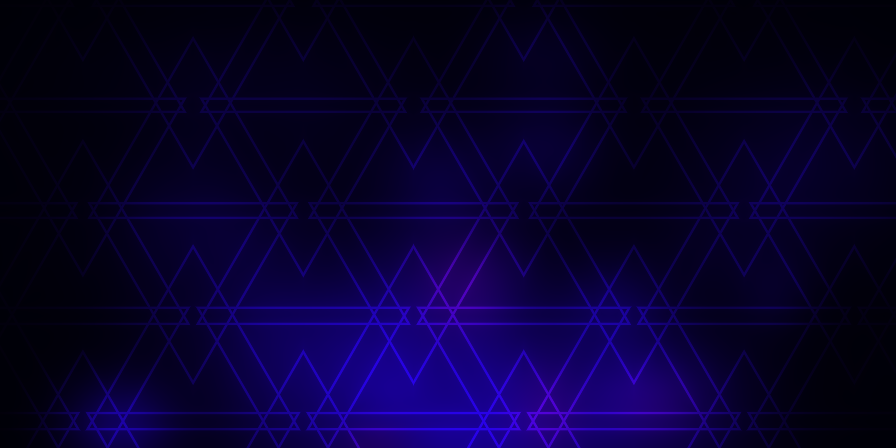
Reproduce this background procedurally as a WebGL 1 fragment shader.

```glsl
precision highp float;
// Dark blue backdrop with soft violet glows and a lattice of neon triangle outlines.
uniform vec2 u_resolution;

const vec2 CELL = vec2(0.492, 0.235);
const vec2 LATTICE_ORIGIN = vec2(0.923, 0.060);
const float LINE_HALF_WIDTH = 0.0027;

const vec3 NIGHT = vec3(0.0, 0.0, 0.025);
const vec3 BLUE = vec3(0.095, 0.0, 0.56);
const vec3 NEON = vec3(0.16, 0.01, 0.95);
const vec3 VIOLET = vec3(0.30, 0.0, 0.04);

float hash(vec2 p) {
  return fract(sin(dot(p, vec2(127.1, 311.7))) * 43758.5453);
}

float noise(vec2 p) {
  vec2 i = floor(p);
  vec2 f = fract(p);
  f = f * f * (3.0 - 2.0 * f);
  float low = mix(hash(i), hash(i + vec2(1.0, 0.0)), f.x);
  float high = mix(hash(i + vec2(0.0, 1.0)), hash(i + 1.0), f.x);
  return mix(low, high, f.y);
}

// Soft elliptical spot of light
float glow(vec2 p, vec2 center, vec2 radius) {
  vec2 d = (p - center) / radius;
  return exp(-dot(d, d));
}

// Distance to the outline of an equilateral triangle standing on y = 0
float triangleOutline(vec2 p, float height) {
  float side = 0.8660254 * abs(p.x) + 0.5 * (p.y - height);
  return abs(max(-p.y, side));
}

// Nearest outline among up and down triangles on staggered rows
float latticeDistance(vec2 p) {
  float nearest = 1.0;
  float baseRow = floor((p.y - LATTICE_ORIGIN.y) / CELL.y + 0.5);
  for (int i = -2; i <= 2; i++) {
    float row = baseRow + float(i);
    float rowY = LATTICE_ORIGIN.y + row * CELL.y;
    float shift = LATTICE_ORIGIN.x + 0.5 * CELL.x * mod(row, 2.0);
    float x = (fract((p.x - shift) / CELL.x + 0.5) - 0.5) * CELL.x;
    float y = p.y - rowY;
    // Triangles shrink a little toward the top
    float shrink = max(rowY - 0.29, 0.0);
    float height = 0.408 - 0.03 * shrink;
    float gap = 0.018 - 0.007 * shrink;
    nearest = min(nearest, triangleOutline(vec2(x, gap + y), height));
    nearest = min(nearest, triangleOutline(vec2(x, gap - y), height));
  }
  return nearest;
}

// Overall brightness of the backdrop
float lightField(vec2 p) {
  float light = 0.95 * glow(p, vec2(1.06, 0.05), vec2(0.40, 0.24));
  // Lower glows
  light += 0.38 * glow(p, vec2(0.70, 0.25), vec2(0.28, 0.20));
  light += 0.40 * glow(p, vec2(1.03, 0.35), vec2(0.15, 0.15));
  light += 0.55 * glow(p, vec2(0.27, 0.05), vec2(0.12, 0.10));
  light += 0.35 * glow(p, vec2(1.45, 0.10), vec2(0.18, 0.15));
  light += 0.32 * glow(p, vec2(1.37, 0.32), vec2(0.11, 0.11));
  light += 0.16 * glow(p, vec2(1.73, 0.37), vec2(0.09, 0.10));
  // Upper glows
  light += 0.25 * glow(p, vec2(0.46, 0.50), vec2(0.18, 0.15));
  light += 0.28 * glow(p, vec2(0.97, 0.60), vec2(0.14, 0.13));
  light += 0.22 * glow(p, vec2(1.22, 0.66), vec2(0.12, 0.11));
  light += 0.14 * glow(p, vec2(1.20, 0.87), vec2(0.13, 0.10));
  light += 0.20 * glow(p, vec2(1.80, 0.64), vec2(0.20, 0.18));
  light += 0.12 * glow(p, vec2(0.55, 0.80), vec2(0.28, 0.15));
  light += 0.10 * glow(p, vec2(1.60, 0.48), vec2(0.18, 0.16));
  light += 0.07 * glow(p, vec2(1.05, 0.55), vec2(0.90, 0.40));
  return min(light * mix(0.82, 1.12, noise(p * 7.0)), 1.05);
}

// Spots where the light turns violet
float violetField(vec2 p) {
  float tint = 0.65 * glow(p, vec2(1.03, 0.36), vec2(0.10, 0.11));
  tint += 0.60 * glow(p, vec2(1.22, 0.08), vec2(0.08, 0.10));
  tint += 0.45 * glow(p, vec2(1.45, 0.10), vec2(0.11, 0.08));
  tint += 0.45 * glow(p, vec2(0.84, 0.01), vec2(0.08, 0.05));
  return tint;
}

void main() {
  vec2 p = gl_FragCoord.xy / u_resolution.y;
  float pixel = 1.0 / u_resolution.y;

  float light = lightField(p);
  float violet = violetField(p);
  vec3 backdrop = NIGHT + BLUE * light + 0.35 * VIOLET * violet;

  // Neon lines follow the light behind them
  float d = latticeDistance(p);
  float stroke = 1.0 - smoothstep(LINE_HALF_WIDTH - 0.5 * pixel, LINE_HALF_WIDTH + 0.5 * pixel, d);
  float halo = 0.14 * exp(-d * 110.0);
  vec3 neon = NEON * pow(light, 0.65) + VIOLET * violet;
  vec3 color = mix(backdrop, max(backdrop, neon), clamp(0.85 * stroke + halo, 0.0, 1.0));

  gl_FragColor = vec4(color, 1.0);
}
```
